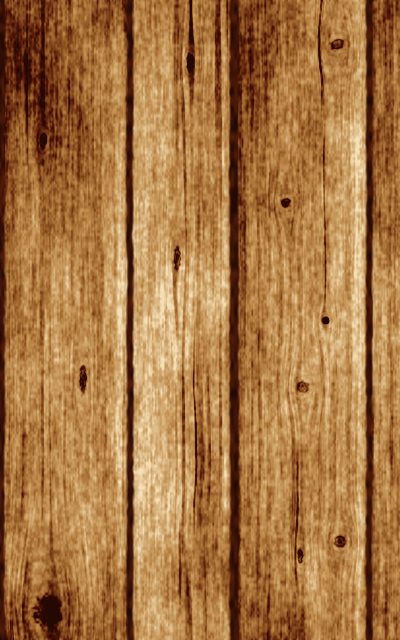
Give the GLSL for this texture, as a Shadertoy shader.

```glsl
// Weathered vertical planks split by dark grooves, with knots and cracks.
// Stretched value noise gives the grain; knots push the grain coordinate
// aside so that fibres flow around them, and one tone indexes a wood ramp.

float hash(vec2 p) {
    vec3 q = fract(p.xyx * vec3(0.1031, 0.1030, 0.0973));
    q += dot(q, q.yzx + 33.33);
    return fract((q.x + q.y) * q.z);
}

float noise(vec2 p) {
    vec2 i = floor(p), f = fract(p);
    f = f * f * (3.0 - 2.0 * f);
    return mix(mix(hash(i), hash(i + vec2(1, 0)), f.x),
               mix(hash(i + vec2(0, 1)), hash(i + vec2(1, 1)), f.x), f.y);
}

float fbm(vec2 p) {
    float sum = 0.0, amp = 0.53;
    for (int i = 0; i < 4; i++) {
        sum += amp * noise(p);
        p = p * 2.03 + 17.3;
        amp *= 0.5;
    }
    return sum;
}

vec3 woodRamp(float t) {
    t = clamp(t, -0.2, 1.2) * 5.0;
    vec3 c = mix(vec3(0.15, 0.03, 0.01), vec3(0.30, 0.08, 0.02), clamp(t + 1.0, 0.0, 1.0));
    c = mix(c, vec3(0.49, 0.25, 0.10), clamp(t, 0.0, 1.0));
    c = mix(c, vec3(0.62, 0.40, 0.18), clamp(t - 1.0, 0.0, 1.0));
    c = mix(c, vec3(0.73, 0.52, 0.28), clamp(t - 2.0, 0.0, 1.0));
    c = mix(c, vec3(0.80, 0.63, 0.40), clamp(t - 3.0, 0.0, 1.0));
    c = mix(c, vec3(0.88, 0.75, 0.56), clamp(t - 4.0, 0.0, 1.0));
    return mix(c, vec3(0.96, 0.88, 0.71), clamp(t - 5.0, 0.0, 1.0));
}

// Groove: centre x, half width, then tone at the plank's left and right side
const vec4 grooves[4] = vec4[4](
    vec4(0.001, 0.006, 0.50, 0.66), vec4(0.203, 0.005, 0.86, 0.52),
    vec4(0.366, 0.007, 0.42, 0.80), vec4(0.577, 0.005, 0.60, 0.60));

// Knot: centre, half width, vertical stretch
const vec4 knots[11] = vec4[11](
    vec4(0.075, 0.046, 0.019, 1.1), vec4(0.130, 0.408, 0.005, 4.0),
    vec4(0.068, 0.781, 0.005, 2.0), vec4(0.527, 0.931, 0.009, 1.0),
    vec4(0.447, 0.684, 0.007, 1.0), vec4(0.509, 0.499, 0.005, 1.0),
    vec4(0.473, 0.394, 0.009, 1.0), vec4(0.531, 0.154, 0.009, 1.0),
    vec4(0.469, 0.131, 0.004, 2.5), vec4(0.297, 0.902, 0.005, 2.2),
    vec4(0.277, 0.596, 0.005, 3.5));

// Crack: x, lower end, upper end, half width
const vec4 cracks[7] = vec4[7](
    vec4(0.297, 0.80, 1.10, 0.0022), vec4(0.277, 0.44, 0.64, 0.0018),
    vec4(0.503, 0.80, 1.10, 0.0020), vec4(0.467, 0.05, 0.32, 0.0018),
    vec4(0.282, 0.02, 0.22, 0.0020), vec4(0.508, 0.45, 0.82, 0.0012),
    vec4(0.305, 0.15, 0.52, 0.0014));

void mainImage(out vec4 fragColor, in vec2 fragCoord) {
    vec2 p = fragCoord / iResolution.y;

    // Planks and grooves, with slightly uneven edges
    float tone = 0.5, groove = 0.0, rim = 0.0, across = 0.0, plank = 0.0;
    for (int i = 0; i < 4; i++) {
        float next = i < 3 ? grooves[i + 1].x : 0.76;
        float d = p.x - grooves[i].x + 0.003 * (fbm(vec2(float(i) * 9.0, p.y * 14.0)) - 0.5);
        if (d > 0.0) {
            plank = float(i);
            across = d / (next - grooves[i].x);
            tone = mix(grooves[i].z, grooves[i].w, across);
        }
        float w = grooves[i].y + 0.002 * (noise(p * vec2(150, 90)) - 0.5);
        groove = max(groove, smoothstep(w + 0.0025, w - 0.0025, abs(d)));
        rim += 0.24 * exp(-pow((d + 0.016) / 0.008, 2.0)) - 0.28 * exp(-abs(d) / 0.006);
    }

    // Knots: bend the grain, darken the core and ring
    float grain = p.x + 0.004 * noise(vec2(p.x * 25.0, p.y * 7.0));
    float knot = 0.0;
    for (int i = 0; i < 11; i++) {
        vec4 k = knots[i];
        vec2 d = (p - k.xy) / vec2(1.0, k.w);
        float r = length(d) / k.z;
        vec2 reach = d * vec2(1.0, 0.55) / k.z;
        grain -= d.x * 0.85 * exp(-dot(reach, reach) * 0.13);
        r += 0.5 * (noise(p * 220.0) - 0.5);
        knot += smoothstep(1.2, 0.7, r) * (0.35 + 0.35 * noise(p * 300.0));
        knot += 0.3 * exp(-pow((r - 0.9) * 4.0, 2.0));
        knot += 0.12 * exp(-r * 0.45) * (1.0 + sin(r * 7.0));
    }

    // Long cracks that follow the grain and taper at both ends
    float crack = 0.0;
    for (int i = 0; i < 7; i++) {
        vec4 c = cracks[i];
        float d = abs(grain - c.x - 0.002 + 0.006 * (fbm(vec2(p.y * 11.0, c.x * 90.0)) - 0.5));
        float taper = smoothstep(c.y, c.y + 0.07, p.y) * smoothstep(c.z, c.z - 0.07, p.y);
        crack = max(crack, taper * smoothstep(c.w + 0.0012, c.w - 0.0012, d));
    }

    // Fibres, dark grain lines, blotches and speckle
    vec2 g = vec2(grain, p.y) + plank * 3.7;
    float fibre = noise(g * vec2(260, 9)) + noise(g * vec2(420, 45)) - 1.0;
    float lines = smoothstep(0.60, 0.88, noise(g * vec2(175, 3.5)));
    float ribbed = plank == 1.0 ? smoothstep(0.3, 0.5, across) : 0.3 + 0.4 * noise(g * vec2(14, 3));
    float blotch = fbm(p * vec2(22, 9) + plank * 5.0) - 0.5;
    float speckle = noise(p * vec2(330, 210)) + noise(p * vec2(150, 110) + 40.0) - 1.0;
    tone += 0.27 * fibre + 0.65 * blotch + 0.27 * speckle - 0.42 * lines * ribbed;

    // Broad light in the middle, stain at the top left, darker ends
    vec2 toLight = p - vec2(0.28, 0.43), toStain = p - vec2(0.05, 0.86);
    tone += 0.28 * exp(-dot(toLight, toLight) * 8.0) - 0.10;
    tone -= 0.25 * exp(-dot(toStain, toStain) * 35.0);
    tone -= 0.14 * smoothstep(0.35, 0.55, abs(p.y - 0.5));
    tone += rim - knot - 0.6 * crack;

    vec3 grooveColor = mix(vec3(0.13, 0.03, 0.01), vec3(0.33, 0.11, 0.03), noise(p * vec2(190, 70)));
    fragColor = vec4(mix(woodRamp(tone), grooveColor, groove), 1.0);
}
```
